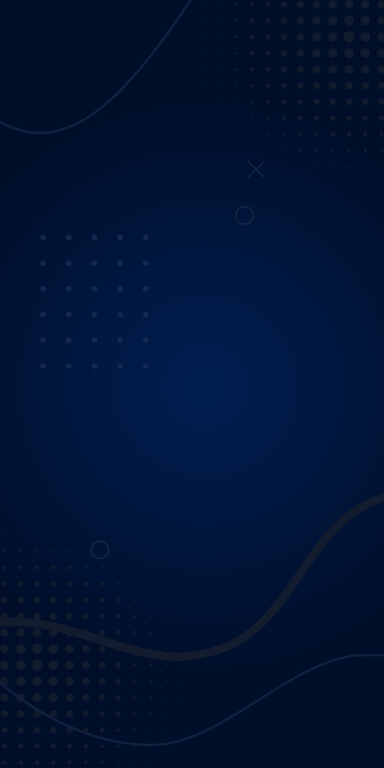
Write a Shadertoy shader that draws this background.

```glsl
// Navy backdrop: a soft radial glow with two fading halftone patches, a small
// dot grid, flowing ribbons and a few outline marks. Everything is a distance
// function in units of canvas width (x: 0..1, y: 0..2), blended over the glow.

float pixelSize;

// Coverage of a shape from its signed distance, smoothed over one pixel
float cover(float dist) {
    return clamp(0.5 - dist / pixelSize, 0.0, 1.0);
}

// Stroke along the zero line of a height field, corrected for its slope
float stroke(float height, float halfWidth) {
    float slope = length(vec2(dFdx(height), dFdy(height))) / pixelSize;
    return cover(abs(height) / max(slope, 0.001) - halfWidth);
}

// Lattice of dots which shrink away from the centre
float halftone(vec2 p, vec2 center) {
    const float spacing = 0.0423;
    vec2 dotCenter = round((p - center) / spacing) * spacing;
    float radius = 0.0142 * (1.0 - length(dotCenter) / 0.41);
    return cover(length(p - center - dotCenter) - radius) * step(0.0, radius);
}

// Even grid of 5 by 6 dots, counted from its lower left dot
float dotGrid(vec2 p, vec2 corner) {
    const float spacing = 0.0669;
    vec2 cell = clamp(round((p - corner) / spacing), vec2(0.0), vec2(4.0, 5.0));
    return cover(length(p - corner - cell * spacing) - 0.0073);
}

float ring(vec2 p, vec2 center) {
    return cover(abs(length(p - center) - 0.0225) - 0.0022);
}

float diagonalCross(vec2 p, vec2 center) {
    vec2 q = abs(p - center);
    float along = clamp(0.5 * (q.x + q.y), 0.0, 0.021);
    return cover(length(q - along) - 0.0017);
}

// Ribbon heights as functions of x
float topArc(float x) {
    float d2 = (x - 0.104) * (x - 0.104);
    return 1.654 + 2.65 * d2 / (1.0 + 1.165 * d2);
}

float wideWave(float x) {
    return 0.505 + 0.224 * tanh(6.45 * (x - 0.781))
         + 0.099 * (1.0 - smoothstep(0.04, 0.495, x));
}

float lowWave(float x) {
    float leftRise = max(1.0 - x / 0.396, 0.0);
    return 0.06 + 0.234 * smoothstep(0.396, 0.95, x) + 0.1615 * leftRise * leftRise;
}

void mainImage(out vec4 fragColor, in vec2 fragCoord) {
    pixelSize = 2.0 / iResolution.y;
    vec2 p = fragCoord * pixelSize;

    // Radial glow
    float falloff = min(length(p - vec2(0.535, 0.995)) / 0.75, 1.0);
    vec3 color = mix(vec3(0.0, 0.118, 0.32), vec3(0.0, 0.055, 0.162), falloff);

    vec3 slate = vec3(0.072, 0.11, 0.18);
    vec3 steel = vec3(0.065, 0.125, 0.235);

    // Halftone patches
    color = mix(color, slate, 0.95 * halftone(p, vec2(0.909, 1.904)));
    color = mix(color, slate, 0.95 * halftone(p, vec2(0.0964, 0.268)));

    // Ribbons
    color = mix(color, slate, stroke(p.y - wideWave(p.x), 0.0108));
    color = mix(color, steel, stroke(p.y - topArc(p.x), 0.0032));
    color = mix(color, steel, stroke(p.y - lowWave(p.x), 0.0032));

    // Dot grid and outline marks
    color = mix(color, vec3(0.085, 0.165, 0.32), 0.9 * dotGrid(p, vec2(0.112, 1.047)));
    float marks = max(ring(p, vec2(0.637, 1.439)), ring(p, vec2(0.26, 0.568)));
    marks = max(marks, diagonalCross(p, vec2(0.667, 1.559)));
    color = mix(color, vec3(0.08, 0.145, 0.26), marks);

    fragColor = vec4(color, 1.0);
}
```
